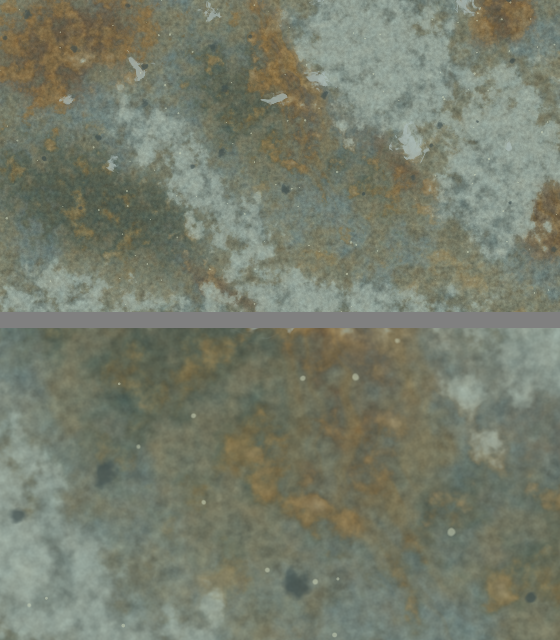
Top: the whole. Bottom: its middle third, enlarged.
Give the GLSL for this texture, as a Shadertoy shader.

```glsl
// Weathered stone: pale mineral crust over olive rock with rusty streaks, pits and glints.

const vec3 PALE   = vec3(0.575, 0.630, 0.590);
const vec3 GREY   = vec3(0.445, 0.500, 0.470);
const vec3 OLIVE  = vec3(0.480, 0.490, 0.405);
const vec3 MOSS   = vec3(0.325, 0.360, 0.305);
const vec3 BROWN  = vec3(0.390, 0.335, 0.255);
const vec3 OCHRE  = vec3(0.560, 0.455, 0.265);
const vec3 FLAKE  = vec3(0.680, 0.740, 0.730);
const vec3 PIT    = vec3(0.240, 0.295, 0.295);
const vec3 GLINT  = vec3(0.820, 0.850, 0.740);

vec2 hash2(vec2 cell) {
    vec3 h = fract(cell.xyx * vec3(0.1031, 0.1030, 0.0973));
    h += dot(h, h.yzx + 33.33);
    return fract((h.xx + h.yz) * h.zy);
}

// Gradient noise, about -0.7 to 0.7
float gradientNoise(vec2 p) {
    vec2 i = floor(p), f = fract(p);
    vec2 u = f * f * f * (f * (f * 6.0 - 15.0) + 10.0);
    vec2 o = vec2(0.0, 1.0);
    float a = dot(hash2(i) * 2.0 - 1.0, f);
    float b = dot(hash2(i + o.yx) * 2.0 - 1.0, f - o.yx);
    float c = dot(hash2(i + o) * 2.0 - 1.0, f - o);
    float d = dot(hash2(i + 1.0) * 2.0 - 1.0, f - 1.0);
    return mix(mix(a, b, u.x), mix(c, d, u.x), u.y);
}

float fbm(vec2 p, int octaves) {
    float sum = 0.0, amp = 1.0;
    for (int i = 0; i < octaves; i++) {
        sum += amp * gradientNoise(p);
        p = mat2(1.6, 1.2, -1.2, 1.6) * p + 17.3;
        amp *= 0.55;
    }
    return sum;
}

vec2 rotate(vec2 p, float angle) {
    float c = cos(angle), s = sin(angle);
    return vec2(c * p.x + s * p.y, c * p.y - s * p.x);
}

// Soft elliptical region, 1 at its centre
float region(vec2 p, vec2 centre, vec2 radii, float angle) {
    vec2 q = rotate(p - centre, angle) / radii;
    return exp(-dot(q, q));
}

// Scattered irregular spots, one chance per grid cell
float spots(vec2 p, float cells, float chance, float radius, float rough) {
    vec2 g = p * cells, base = floor(g);
    float wobble = rough * fbm(p * 45.0, 3);
    float cover = 0.0;
    for (int y = -1; y <= 1; y++)
    for (int x = -1; x <= 1; x++) {
        vec2 cell = base + vec2(x, y);
        vec2 seed = hash2(cell + 71.0);
        float size = radius * (0.5 + seed.y);
        float dist = length(g - cell - hash2(cell)) + wobble * size;
        cover = max(cover, step(seed.x, chance) * smoothstep(size * 1.35, size * 0.5, dist));
    }
    return cover;
}

// Where the pale crust survives
float crustField(vec2 p) {
    float f = region(p, vec2(1.20, 0.84), vec2(0.31, 0.27), -0.9);
    f += region(p, vec2(1.63, 0.47), vec2(0.22, 0.32), -0.3);
    f += 0.80 * region(p, vec2(0.62, 0.42), vec2(0.48, 0.13), -0.85);
    f += 0.70 * region(p, vec2(0.20, 0.04), vec2(0.42, 0.15), 0.0);
    f += 0.70 * region(p, vec2(1.15, 0.02), vec2(0.50, 0.10), 0.0);
    return f;
}

// Where iron has stained the rock
float rustField(vec2 p) {
    float f = region(p, vec2(0.22, 0.86), vec2(0.33, 0.19), 0.3);
    f += 0.8 * region(p, vec2(0.91, 0.76), vec2(0.36, 0.09), -1.18);
    f += 0.8 * region(p, vec2(1.26, 0.49), vec2(0.24, 0.07), -0.8);
    f += 1.2 * region(p, vec2(1.75, 0.31), vec2(0.12, 0.16), 0.0);
    f += region(p, vec2(1.62, 0.95), vec2(0.13, 0.10), -0.6);
    f += region(p, vec2(0.73, 0.07), vec2(0.18, 0.06), -0.6);
    return f;
}

void mainImage(out vec4 fragColor, in vec2 fragCoord) {
    vec2 p = fragCoord / iResolution.y;
    vec2 warped = p + 0.07 * vec2(fbm(p * 5.0, 4), fbm(p * 5.0 + 40.0, 4));
    float broad = fbm(p * 4.0 + 9.0, 4);
    float mottle = fbm(p * 14.0 + 3.0, 5);
    float lumps = fbm(p * 34.0 + 21.0, 3);
    float grain = fbm(p * 80.0, 3);

    // Olive rock with grey and mossy clouds
    vec3 color = mix(OLIVE, GREY, smoothstep(-0.2, 0.35, broad + 0.5 * mottle));
    float moss = region(warped, vec2(0.33, 0.34), vec2(0.42, 0.18), -0.35)
               + 0.8 * region(warped, vec2(0.78, 0.69), vec2(0.24, 0.16), -0.8)
               + 0.5 * region(warped, vec2(1.14, 0.45), vec2(0.22, 0.12), -0.6);
    color = mix(color, MOSS, smoothstep(0.2, 1.0, moss + 0.9 * mottle + 0.5 * lumps + 0.1));

    // Brown stains and slanted ochre streaks
    float rust = smoothstep(0.25, 0.85, rustField(warped) + 0.6 * mottle + 0.3 * lumps);
    color = mix(color, BROWN, 0.85 * rust);
    vec2 along = rotate(warped, -1.18);
    float fibre = fbm(along * vec2(4.0, 32.0), 3);
    float vein = region(warped, vec2(0.92, 0.76), vec2(0.34, 0.065), -1.18)
               + 0.8 * region(warped, vec2(1.75, 0.32), vec2(0.10, 0.14), 0.0);
    color = mix(color, OCHRE, 0.8 * vein * smoothstep(-0.25, 0.45, fibre));
    color = mix(color, OCHRE, 0.5 * smoothstep(0.1, 0.6, mottle - 0.4 * broad + 0.3 * rust));

    // Pale crust, sharp and ragged in places, thin and cloudy in others
    float field = crustField(warped) + 0.45 * mottle + 0.25 * broad + 0.15 * lumps;
    float crust = 0.6 * smoothstep(0.15, 0.85, field) + 0.4 * smoothstep(0.48, 0.62, field);
    float thin = 0.8 * broad - 0.7 * mottle - 0.4 * lumps - 0.5 * (field - 0.75);
    vec3 crustColor = mix(PALE, GREY, smoothstep(-0.1, 0.75, thin));
    color = mix(color, crustColor, 0.95 * crust);

    // Surface relief, flakes, pits and glints
    float bare = 1.0 - 0.55 * crust;
    color *= 1.0 + bare * (0.16 * mottle + 0.18 * lumps) + (0.10 + 0.08 * bare) * grain;
    color += 0.04 * vec3(1.0, 0.1, -0.6) * bare * fbm(p * 28.0 + 60.0, 3);
    color = mix(color, FLAKE, 0.7 * spots(warped, 7.0, 0.13, 0.15, 1.8));
    color = mix(color, PIT, 0.65 * spots(p, 10.0, 0.14, 0.09, 0.9));
    color = mix(color, GLINT, 0.5 * spots(p + 5.0, 32.0, 0.07, 0.08, 0.8));
    fragColor = vec4(clamp(color, 0.0, 1.0), 1.0);
}
```
